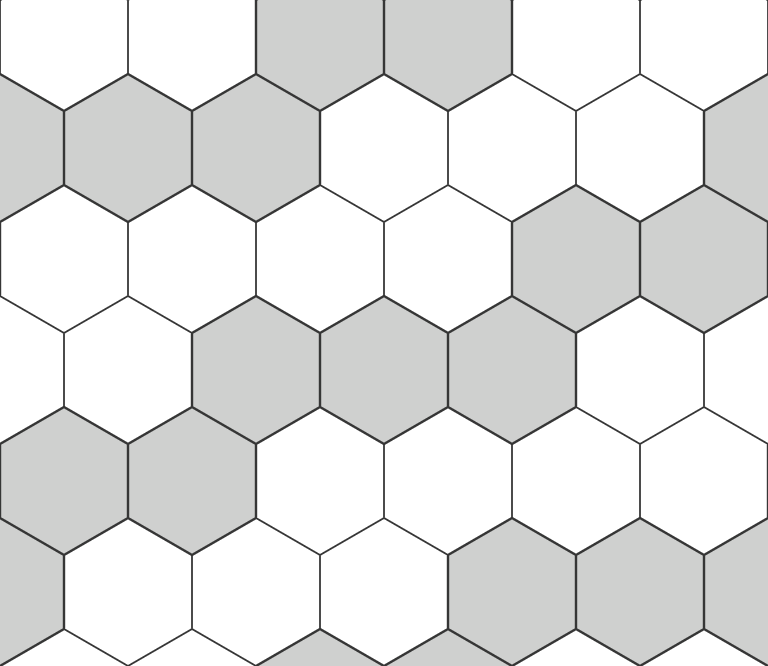
This pattern is drawn by a WebGL 2 fragment shader. Its source:

```glsl
#version 300 es
precision highp float;
// Honeycomb of outlined hexagons, with runs of grey cells forming diagonal bands.

uniform vec2 u_resolution;
out vec4 fragColor;

const float REPEATS = 6.0;             // cells across and rows down
const float ROW_PITCH = 0.8660254;     // row spacing in cell widths
const float THIN_LINE = 0.014;         // between two white cells
const float BOLD_LINE = 0.0188;        // around grey cells
const vec3 WHITE = vec3(1.0);
const vec3 GREY = vec3(0.81, 0.815, 0.81);
const vec3 LINE_COLOR = vec3(0.21);

// Centre of the hexagon that contains p
vec2 hexCenter(vec2 p) {
    vec2 period = vec2(1.0, 2.0 * ROW_PITCH);
    vec2 evenOffset = mod(p + 0.5 * period, period) - 0.5 * period;
    vec2 oddOffset = mod(p, period) - 0.5 * period;
    bool evenNearer = dot(evenOffset, evenOffset) < dot(oddOffset, oddOffset);
    return p - (evenNearer ? evenOffset : oddOffset);
}

// 1 for grey cells: runs of two in even rows, of three in odd rows
float cellShade(vec2 center) {
    float row = round(center.y / ROW_PITCH);
    float odd = mod(row, 2.0);
    float column = round(center.x + 0.5 * odd);
    float runStart = row + 2.0 - 3.0 * odd;
    float runLength = 2.0 + odd;
    return step(mod(column - runStart + 0.5, REPEATS), runLength);
}

// Smoothed coverage of a line at the given distance from its axis
float lineCoverage(float dist, float width, float pixel) {
    return clamp((0.5 * width - dist) / pixel + 0.5, 0.0, 1.0);
}

// Outline along the pair of cell edges facing the given axis
float edgePair(vec2 center, vec2 local, vec2 axis, float shade, float pixel) {
    float along = dot(local, axis);
    vec2 neighbour = center + (along < 0.0 ? -axis : axis);
    float width = mix(THIN_LINE, BOLD_LINE, max(shade, cellShade(neighbour)));
    return lineCoverage(0.5 - abs(along), width, pixel);
}

void main() {
    vec2 uv = gl_FragCoord.xy / u_resolution;
    float pixel = REPEATS / u_resolution.x;

    // Cell units, rows counted downward from the top
    vec2 p = vec2(uv.x, (1.0 - uv.y) * ROW_PITCH) * REPEATS;
    p -= vec2(0.5, ROW_PITCH / 3.0);

    vec2 center = hexCenter(p);
    vec2 local = p - center;
    float shade = cellShade(center);

    // Three axes cover all six edges
    float outline = edgePair(center, local, vec2(1.0, 0.0), shade, pixel);
    outline = max(outline, edgePair(center, local, vec2(0.5, ROW_PITCH), shade, pixel));
    outline = max(outline, edgePair(center, local, vec2(-0.5, ROW_PITCH), shade, pixel));

    vec3 color = mix(WHITE, GREY, shade);
    fragColor = vec4(mix(color, LINE_COLOR, outline), 1.0);
}
```
